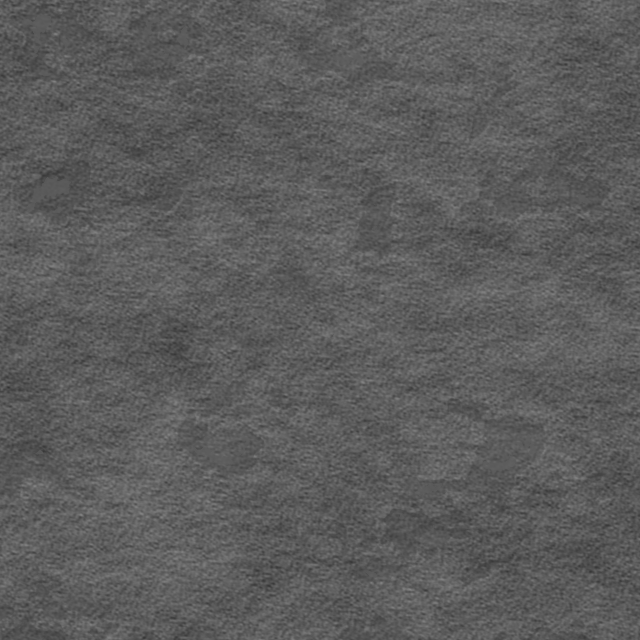
This texture is drawn by a three.js fragment shader. Its source:

```glsl
// Weathered dark grey stone: streaky fine-grained relief with worn, ragged patches.
varying vec2 vUv;

const float STONE_TONE = 0.364;
const float STREAK_TILT = 0.06;
const float PATCH_CELLS = 5.0;

float hash(vec2 p) {
  vec3 q = fract(vec3(p.xyx) * 0.1031);
  q += dot(q, q.yzx + 33.33);
  return fract((q.x + q.y) * q.z);
}

vec2 hash2(vec2 p) {
  return vec2(hash(p), hash(p + 71.7));
}

float valueNoise(vec2 p) {
  vec2 cell = floor(p);
  vec2 f = fract(p);
  f = f * f * (3.0 - 2.0 * f);
  float low = mix(hash(cell), hash(cell + vec2(1.0, 0.0)), f.x);
  float high = mix(hash(cell + vec2(0.0, 1.0)), hash(cell + 1.0), f.x);
  return mix(low, high, f.y);
}

// Layered noise centred on zero; gain sets the roughness.
float layeredNoise(vec2 p, float gain) {
  float sum = 0.0;
  float weight = 0.5;
  for (int i = 0; i < 5; i++) {
    sum += weight * (valueNoise(p) - 0.5);
    p = p * 2.03 + vec2(17.3, 9.1);
    weight *= gain;
  }
  return sum;
}

vec2 rotate(vec2 p, float angle) {
  float c = cos(angle);
  float s = sin(angle);
  return vec2(c * p.x - s * p.y, s * p.x + c * p.y);
}

// Cellular field of scattered blobs: positive inside a worn patch.
float patchField(vec2 uv, float cells) {
  vec2 warp = vec2(layeredNoise(uv * 9.0 + 3.0, 0.6),
                   layeredNoise(uv * 11.0 + 40.0, 0.6));
  vec2 p = uv * cells + warp * 1.3;
  vec2 base = floor(p);
  float field = -1.0;
  for (int y = -1; y <= 1; y++) {
    for (int x = -1; x <= 1; x++) {
      vec2 cell = base + vec2(float(x), float(y));
      vec2 centre = cell + 0.2 + 0.6 * hash2(cell + 5.0);
      float radius = 0.5 * hash(cell + 23.0) - 0.15;
      field = max(field, radius - length((p - centre) * vec2(0.85, 1.1)));
    }
  }
  return field + 0.35 * layeredNoise(uv * vec2(24.0, 30.0) + 8.0, 0.6);
}

// Brightness of a noise surface lit along lightStep.
float litRelief(vec2 p, vec2 frequency, vec2 lightStep) {
  return valueNoise(p * frequency) - valueNoise((p + lightStep) * frequency);
}

void main() {
  vec2 uv = vUv + 2.0;
  vec2 grainUv = rotate(uv, STREAK_TILT);

  // Broad clouds and nearly level streaks
  float clouds = layeredNoise(uv * vec2(4.0, 6.5), 0.62);
  vec2 bend = 0.014 * vec2(clouds, layeredNoise(uv * 13.0, 0.5));
  float streaks = layeredNoise((grainUv + bend) * vec2(24.0, 48.0), 0.74);

  // Fine pitted grain at three sizes
  float grain = litRelief(grainUv, vec2(200.0, 270.0), vec2(-0.002, 0.0035));
  grain += 0.6 * litRelief(rotate(uv, 0.6), vec2(240.0, 310.0), vec2(0.002, 0.003));
  grain += 0.4 * litRelief(grainUv + bend, vec2(75.0, 130.0), vec2(-0.002, 0.006));

  // Worn patches, their flat cores and shaded rims
  float field = patchField(uv, PATCH_CELLS);
  float worn = smoothstep(-0.02, 0.06, field);
  float core = smoothstep(0.21, 0.24, field);
  float above = smoothstep(-0.02, 0.06, patchField(uv + vec2(-0.002, 0.006), PATCH_CELLS));
  float rim = worn - above;

  float roughness = 0.115 * streaks + 0.088 * grain;
  roughness *= mix(1.0, 0.7, worn) * mix(1.0, 0.25, core);
  float tone = STONE_TONE + 0.105 * clouds * (1.0 - 0.7 * core) + roughness;
  tone += 0.02 * core - 0.027 * worn - 0.025 * rim;

  gl_FragColor = vec4(vec3(clamp(tone, 0.2, 0.53)), 1.0);
}
```
